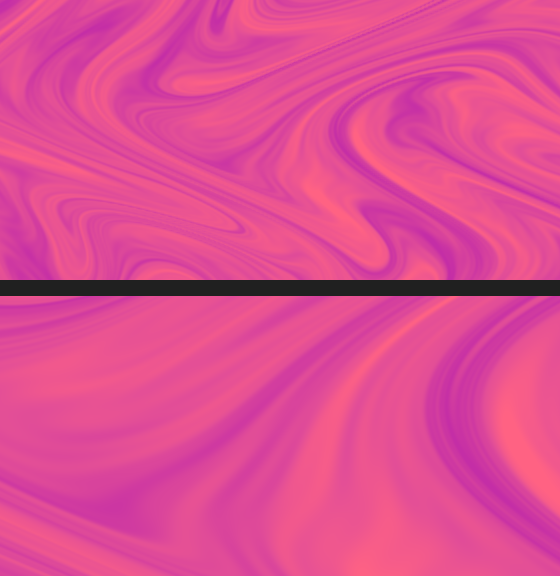
Top, the full canvas; bottom, a detail of the centre.
Give the GLSL for this background, as a Shadertoy shader.

```glsl
// Marbled pink and magenta fluid. The plane is folded by repeated sine shears,
// which stretch and squeeze it without changing area; layered sine waves read
// in the folded plane then give soft pools, drawn-out bands and fine threads.

const vec3 SHADOW_COLOR = vec3(0.770, 0.180, 0.650);
const vec3 MIDDLE_COLOR = vec3(0.889, 0.307, 0.591);
const vec3 LIGHT_COLOR  = vec3(1.000, 0.385, 0.515);

const vec2  FLOW_ORIGIN   = vec2(0.35, 0.60);
const vec2  FLOW_STRETCH  = vec2(0.75, 1.15); // wider than tall
const int   FOLD_COUNT    = 5;
const float FOLD_FREQ     = 4.6;   // radians per canvas height
const float FOLD_GROWTH   = 1.28;
const float FOLD_STRENGTH = 1.15;  // shear slope of each fold
const float FOLD_TURN     = 0.65;

const int   WAVE_COUNT  = 8;
const float WAVE_FREQ   = 11.0;
const float WAVE_GROWTH = 1.42;
const float WAVE_DECAY  = 0.80;
const float WAVE_ANGLE  = 1.15;    // main direction across the bands
const float WAVE_SPREAD = 0.50;
const float CONTRAST    = 0.33;

mat2 rotation(float angle) {
    float c = cos(angle), s = sin(angle);
    return mat2(c, s, -s, c);
}

// Alternating shears, turned between rounds to hide the axes.
vec2 foldPlane(vec2 p) {
    float freq = FOLD_FREQ;
    for (int i = 0; i < FOLD_COUNT; i++) {
        float phase = 1.7 + 2.3 * float(i);
        float reach = FOLD_STRENGTH / freq;
        p.x += reach * sin(freq * p.y + phase);
        p.y += reach * sin(freq * p.x + phase * 1.6);
        p = rotation(FOLD_TURN) * p;
        freq *= FOLD_GROWTH;
    }
    return p;
}

// Sum of plane waves; each fades out where it is too fine to resolve.
float layeredWaves(vec2 p) {
    float sum = 0.0, amp = 1.0, freq = WAVE_FREQ;
    for (int i = 0; i < WAVE_COUNT; i++) {
        float k = float(i);
        float angle = WAVE_ANGLE + WAVE_SPREAD * sin(2.4 * k + 0.5);
        float phase = freq * dot(p, vec2(cos(angle), sin(angle))) + 1.9 * k * k;
        float fade = 1.0 - smoothstep(1.1, 3.0, fwidth(phase));
        sum += amp * fade * sin(phase);
        amp *= WAVE_DECAY;
        freq *= WAVE_GROWTH;
    }
    return sum;
}

vec3 inkRamp(float tone) {
    vec3 lower = mix(SHADOW_COLOR, MIDDLE_COLOR, clamp(tone + 1.0, 0.0, 1.0));
    return mix(lower, LIGHT_COLOR, clamp(tone, 0.0, 1.0));
}

void mainImage(out vec4 fragColor, in vec2 fragCoord) {
    vec2 canvas = fragCoord / iResolution.y;
    vec2 folded = foldPlane(canvas * FLOW_STRETCH + FLOW_ORIGIN);
    float tone = CONTRAST * layeredWaves(folded);
    fragColor = vec4(inkRamp(tone), 1.0);
}
```
